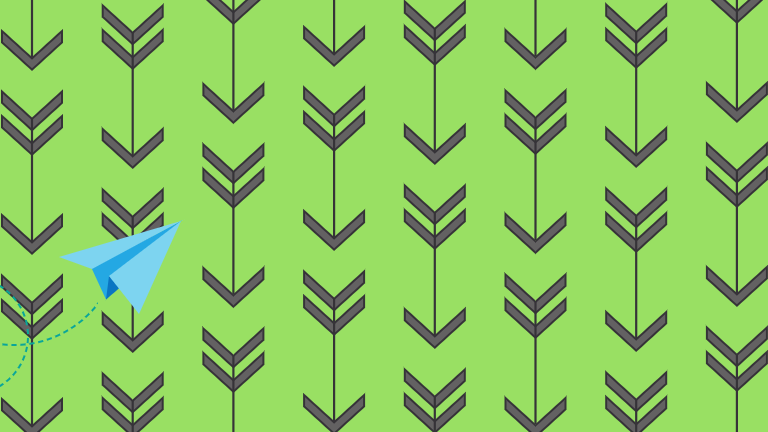
This pattern is drawn by a WebGL 1 fragment shader. Its source:

```glsl
precision highp float;
// Columns of downward arrows on green, each column shifted by its own amount,
// with a folded paper plane and its dashed trail on top. Shapes are distance
// functions on a 768 by 432 design grid with y pointing down.

uniform vec2 u_resolution;

float cover(float d) {
  return clamp(0.5 - d * u_resolution.y / 432.0, 0.0, 1.0);
}

// V-shaped band with upright ends; its arm tips sit at y = 0.
float chevron(vec2 p) {
  float x = abs(p.x);
  float band = abs(p.y - 35.5 + 0.91 * x) - 7.0;
  return max(x - 31.0, band * 0.74);
}

// Vertical shift of a column: five shifts recur, drifting slightly upward.
float columnShift(float column) {
  float k = mod(column, 5.0);
  float shift = k < 0.5 ? 89.0 : k < 1.5 ? 3.2 : k < 2.5 ? 142.4 : k < 3.5 ? 85.6 : -0.2;
  return shift - 0.2 * column;
}

float edge(vec2 p, vec2 a, vec2 b) {
  vec2 e = normalize(b - a);
  return dot(p - a, vec2(-e.y, e.x));
}

// Corners run so that the inside is negative.
float triangle(vec2 p, vec2 a, vec2 b, vec2 c) {
  float side = -sign(edge(c, a, b));
  return max(max(side * edge(p, a, b), side * edge(p, b, c)), side * edge(p, c, a));
}

float dashedCircle(vec2 p, vec2 center, float radius) {
  vec2 q = p - center;
  float along = atan(q.y, q.x) * radius;
  return max(abs(length(q) - radius) - 1.0, abs(mod(along, 9.0) - 4.5) - 2.6);
}

void main() {
  vec2 p = vec2(gl_FragCoord.x, u_resolution.y - gl_FragCoord.y) * 432.0 / u_resolution.y;
  vec3 color = vec3(0.60, 0.88, 0.39);
  vec3 ink = vec3(0.21, 0.20, 0.22);

  // Local coordinates inside one arrow
  float column = floor((p.x + 18.4) / 100.7);
  vec2 q = vec2(p.x - 32.0 - column * 100.7,
                mod(p.y - columnShift(column) + 8.0, 184.0) - 8.0);

  // Two feathers and a head, outlined, joined by a thin shaft
  float arrow = min(chevron(q), min(chevron(q - vec2(0.0, 24.5)), chevron(q - vec2(0.0, 123.5))));
  float shaft = max(abs(q.x) - 1.1, abs(q.y - 90.5) - 61.5);
  color = mix(color, ink, cover(arrow));
  color = mix(color, vec3(0.39, 0.38, 0.385), cover(arrow + 2.0));
  color = mix(color, ink, cover(shaft));

  // Dashed trail: a long arc behind the plane and a loop at the left border
  float arc = max(dashedCircle(p, vec2(14.0, 239.0), 106.0), max(p.x - 98.0, 300.0 - p.y));
  float loop = dashedCircle(p, vec2(-30.6, 336.0), 58.6);
  color = mix(color, vec3(0.04, 0.65, 0.60), cover(min(arc, loop)));

  // Paper plane: inner fold, shaded keel, then the two wings
  vec2 nose = vec2(181.0, 221.0);
  vec2 crease = vec2(109.0, 276.0);
  vec2 keel = vec2(106.0, 299.5);
  float fold = triangle(p, vec2(91.5, 268.0), nose, keel);
  float shade = triangle(p, crease, keel, vec2(119.5, 288.0));
  float wings = min(triangle(p, vec2(59.0, 257.0), nose, vec2(92.0, 269.0)),
                    triangle(p, crease, nose, vec2(139.0, 314.0)));
  color = mix(color, vec3(0.14, 0.66, 0.89), cover(fold));
  color = mix(color, vec3(0.04, 0.46, 0.76), cover(shade));
  color = mix(color, vec3(0.49, 0.83, 0.94), cover(wings));

  gl_FragColor = vec4(color, 1.0);
}
```
